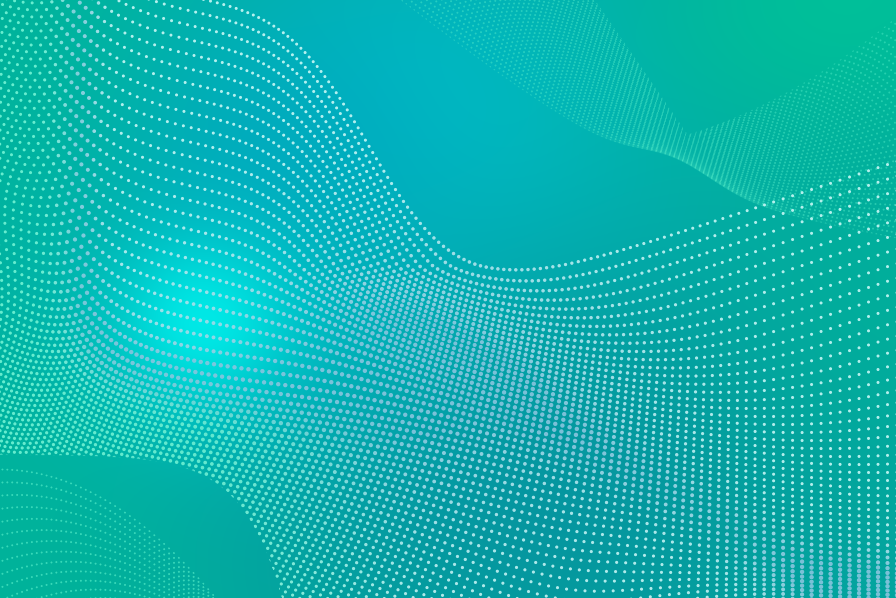
Write a Shadertoy shader that draws this background.

```glsl
// Folded sheets of halftone dots flowing over a teal and green gradient.
#define ROW_DENSITY 41.0
#define COLUMN_DENSITY 63.0
#define DOT_RADIUS 0.0029
#define FINE_RADIUS 0.0016
#define FINE_ROWS 40.0
#define FINE_COLUMNS 122.0
#define WHITE_DOT vec3(0.78, 0.97, 0.96)
#define BLUE_DOT vec3(0.53, 0.77, 0.87)
#define MINT_DOT vec3(0.36, 0.95, 0.80)

float glow(vec2 p, vec2 center, vec2 size) {
    vec2 d = (p - center) / size;
    return exp(-dot(d, d));
}

float softRamp(float x, float width) {
    return width * log(1.0 + exp(clamp(x / width, -30.0, 30.0)));
}

// Signed side of the bent ridge around the left bowl
float bowlSide(vec2 p) {
    float a = (p.x - 0.13) / 0.06;
    float b = (p.y - 0.36 + 0.15 * (p.x - 0.3)) / 0.06;
    return -0.06 * log(exp(-a) + exp(-b));
}

// Distance below the waist, eased in
float sinkDepth(float y) {
    float s = max(0.56 - y, 0.0);
    return s * s / (s + 0.08);
}

// Middle of the diagonal fold that leaves the waist
float foldCenter(float sink) { return 0.617 + 1.4 * sink + 0.6 * sink * sink; }

// Large sheet: columns in x, rows counted down from its upper edge in y
vec2 mainGrid(vec2 p) {
    float sink = sinkDepth(p.y);
    float fall = 0.61 / (1.0 + exp((p.x - foldCenter(sink)) / (0.078 + 0.45 * sink)));
    float edge = 0.235 + 0.33 * p.x + fall + 0.45 * exp(-p.x / 0.17);
    float low = smoothstep(0.75, 0.4, p.y);
    float packed = softRamp(-bowlSide(p), 0.02) * low * smoothstep(1.0, 0.25, p.x);
    float corner = softRamp(0.055 - p.y, 0.015) * smoothstep(1.0, 1.35, p.x);
    float lean = 0.7 * p.y * (1.0 - smoothstep(0.3, 1.3, p.x));
    float column = COLUMN_DENSITY * (p.x - lean) - 38.0 * low * softRamp(0.32 - p.x, 0.06);
    return vec2(column, ROW_DENSITY * (edge - p.y) + 68.0 * packed + 60.0 * corner + 0.5);
}

// Thin twisted veil in the upper right
vec2 veilEdges(float x) {
    float bump = exp(-pow((x - 1.13) / 0.09, 2.0));
    float lower = 1.0 - 0.48 * (x - 0.67) - 0.075 * sin(3.14159 * (x - 0.67) / 0.83) + 0.03 * bump;
    float d = x - 1.15;
    return vec2(lower, 0.775 + max(-1.45 * d, 0.3 * d + 0.75 * d * d));
}

vec2 veilGrid(vec2 p) {
    vec2 edges = veilEdges(p.x);
    float row = FINE_ROWS * (p.y - edges.x) / max(edges.y - edges.x, 0.05);
    return vec2(FINE_COLUMNS * (p.x - 0.3 * p.y), row + 0.5);
}

// Small mound in the lower left
float moundTop(float x) { return 0.215 - 1.65 * x * x; }

vec2 moundGrid(vec2 p) {
    float spacing = 0.004 + 0.018 * max(1.0 - p.x / 0.38, 0.0);
    return vec2(FINE_COLUMNS * p.x, (moundTop(p.x) - p.y) / spacing + 0.5);
}

vec2 gridAt(int sheet, vec2 p) {
    return sheet == 0 ? mainGrid(p) : sheet == 1 ? veilGrid(p) : moundGrid(p);
}

// Round dots on a warped grid, measured in canvas units
float dots(int sheet, vec2 p, float radius, float pixel) {
    const float STEP = 0.0005;
    vec2 g = gridAt(sheet, p);
    vec2 gx = (gridAt(sheet, p + vec2(STEP, 0.0)) - g) / STEP;
    vec2 gy = (gridAt(sheet, p + vec2(0.0, STEP)) - g) / STEP;
    float area = gx.x * gy.y - gx.y * gy.x;
    area = (area < 0.0 ? -1.0 : 1.0) * max(abs(area), 1.0);
    vec2 cell = fract(g) - 0.5;
    vec2 offset = vec2(gy.y * cell.x - gx.y * 0.0 - gy.x * cell.y, gx.x * cell.y - gx.y * cell.x) / area;
    float r = min(radius, 0.36 / sqrt(abs(area)));
    float shape = 1.0 - smoothstep(r - 0.6 * pixel, r + 0.6 * pixel, length(offset));
    return shape * step(0.0, g.y);
}

vec3 background(vec2 p) {
    vec3 color = mix(vec3(0.0, 0.70, 0.60), vec3(0.01, 0.65, 0.62), smoothstep(0.1, 0.7, p.x));
    color = mix(color, vec3(0.0, 0.73, 0.77), 0.95 * glow(p, vec2(0.72, 0.82), vec2(0.42, 0.36)));
    color = mix(color, vec3(0.0, 0.65, 0.75), 0.8 * glow(p, vec2(0.48, 0.70), vec2(0.25, 0.25)));
    color = mix(color, vec3(0.02, 0.58, 0.62), 0.95 * glow(p, vec2(0.88, 0.18), vec2(0.45, 0.32)));
    color = mix(color, vec3(0.0, 0.75, 0.60), glow(p, vec2(1.42, 1.0), vec2(0.36, 0.27)));
    color = mix(color, vec3(0.0, 0.70, 0.60), 0.6 * glow(p, vec2(1.5, 0.5), vec2(0.25, 0.3)));
    color = mix(color, vec3(0.0, 0.71, 0.75), 0.8 * glow(p, vec2(0.42, 0.46), vec2(0.36, 0.26)));
    return mix(color, vec3(0.0, 0.92, 0.91), 0.95 * glow(p, vec2(0.34, 0.46), vec2(0.15, 0.14)));
}

void mainImage(out vec4 fragColor, in vec2 fragCoord) {
    vec2 p = fragCoord / iResolution.y;
    float pixel = 1.0 / iResolution.y;
    vec3 color = background(p);

    // Upper veil, brighter along its lower rim
    vec2 edges = veilEdges(p.x);
    float veil = smoothstep(-pixel, pixel, p.y - edges.x) * smoothstep(-pixel, pixel, edges.y - p.y);
    veil *= step(0.66, p.x);
    float rim = exp(-max(p.y - edges.x, 0.0) / 0.012) * glow(p, vec2(1.17, 0.72), vec2(0.15));
    color = mix(color, MINT_DOT, veil * (0.4 * dots(1, p, FINE_RADIUS, pixel) + 0.35 * rim));

    // Lower mound
    float mound = smoothstep(-pixel, pixel, moundTop(p.x) - p.y + 0.002) * step(p.x, 0.38);
    color = mix(color, MINT_DOT, 0.6 * mound * dots(2, p, FINE_RADIUS, pixel));

    // Main sheet, cut away above the lower left hollow
    float hollow = 0.24 - 0.03 * exp((min(p.x, 0.7) - 0.33) / 0.068);
    float sheet = smoothstep(-pixel, pixel, p.y - hollow);
    float side = bowlSide(p);
    float ridge = exp(-pow(side / 0.04, 2.0)) * smoothstep(0.9, 0.4, p.x);
    float fold = exp(-pow((p.x - foldCenter(sinkDepth(p.y))) / 0.1, 2.0)) * smoothstep(0.55, 0.35, p.y);
    float blue = glow(p, vec2(0.6, 0.36), vec2(0.42, 0.24)) + 0.8 * ridge + 0.6 * fold;
    blue = clamp(blue + glow(p, vec2(1.48, 0.02), vec2(0.2, 0.07)), 0.0, 1.0);
    float mint = smoothstep(0.02, -0.08, side) * smoothstep(0.75, 0.3, p.x);
    vec3 dotColor = mix(mix(WHITE_DOT, BLUE_DOT, blue), MINT_DOT, 0.8 * mint);
    float radius = DOT_RADIUS * (0.85 + 0.4 * blue);
    color = mix(color, dotColor, 0.9 * sheet * dots(0, p, radius, pixel));

    fragColor = vec4(color, 1.0);
}
```
